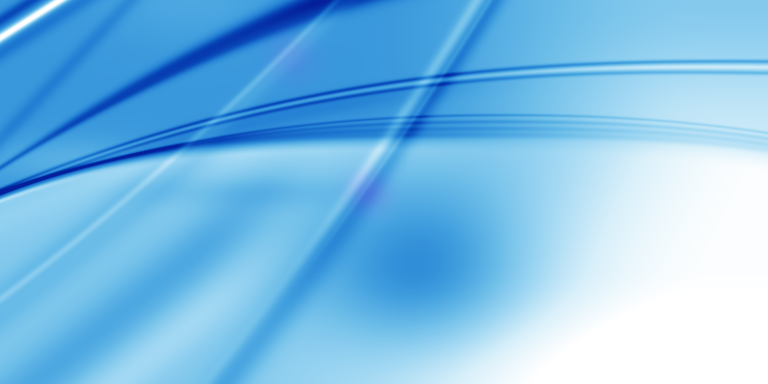
This background is drawn by a Shadertoy shader. Its source:

```glsl
const vec3 VIOLET = vec3(0.10, -0.07, 0.02);

// Soft stripe: 1 at distance 0, fading over the given width
float band(float dist, float width) {
    float q = dist / width;
    return exp(-q * q);
}

// Soft elliptical spot
float glow(vec2 p, vec2 center, vec2 radius) {
    vec2 q = (p - center) / radius;
    return exp(-dot(q, q));
}

// Height of an arch that flattens out at its peak
float arch(float x, vec2 peak, float drop, float power) {
    return peak.y - drop * pow(abs(1.0 - x / peak.x), power);
}

// Palette from navy (0) to white (7)
vec3 ramp(float tone) {
    vec3 stops[8] = vec3[8](
        vec3(0.01, 0.12, 0.60), vec3(0.03, 0.28, 0.72),
        vec3(0.12, 0.48, 0.82), vec3(0.25, 0.62, 0.87),
        vec3(0.42, 0.74, 0.91), vec3(0.62, 0.84, 0.95),
        vec3(0.85, 0.94, 0.98), vec3(1.0));
    vec3 color = stops[0];
    for (int i = 1; i < 8; i++)
        color = mix(color, stops[i], clamp(tone - float(i - 1), 0.0, 1.0));
    return color;
}

float upperTone(vec2 p) {
    float right = smoothstep(1.1, 1.9, p.x);
    float tone = mix(2.8, 4.5, smoothstep(0.9, 1.8, p.x));
    tone += 1.2 * right * smoothstep(1.0, 0.65, p.y);
    tone += 0.5 * glow(p, vec2(0.5, 1.0), vec2(0.25, 0.12));
    return tone + 0.8 * glow(p, vec2(0.2, 0.58), vec2(0.25, 0.06));
}

float lowerTone(vec2 p, float edge) {
    float tone = mix(4.4, 6.9, smoothstep(1.1, 1.9, p.x + 0.5 * (0.4 - p.y)));
    tone += smoothstep(0.3, 0.0, p.y) * smoothstep(0.5, 1.1, p.x);
    tone -= 1.9 * glow(p, vec2(1.09, 0.31), vec2(0.25, 0.2));
    tone -= 0.5 * glow(p, vec2(0.65, 0.50), vec2(0.3, 0.04));
    // Pale rim under the edge
    tone += 1.1 * exp(-max(edge - p.y, 0.0) / 0.06) * smoothstep(1.7, 0.5, p.x);
    // Broad slanted folds
    float slant = p.y - 0.8 * p.x;
    float left = smoothstep(0.85, 0.5, p.x);
    tone -= 1.1 * left * band(slant + 0.07, 0.09);
    tone += 0.7 * left * band(slant + 0.24, 0.08);
    return tone - 0.9 * left * band(slant - 0.20, 0.06);
}

// Fine lines that follow the arches
float archLines(vec2 p, float top, float middle, float edge) {
    float fade = mix(1.0, 0.6, smoothstep(1.0, 2.0, p.x));
    float spread = 0.010 + 0.010 * p.x;
    float tone = 0.0;
    for (int i = 0; i < 2; i++) {
        float offset = float(i) * spread;
        tone -= (1.7 - 0.4 * float(i)) * band(p.y - top + offset, 0.0055);
    }
    tone += 0.7 * band(p.y - top + 0.5 * spread, 0.005);
    tone -= 0.6 * band(p.y - top + 0.035, 0.03) * smoothstep(1.5, 0.8, p.x);
    for (int i = 0; i < 4; i++) {
        float k = float(i) / 3.0;
        float y = mix(middle, edge + 0.018, k);
        tone -= fade * mix(1.1, 0.7, k) * band(p.y - y, 0.004 + 0.005 * k);
    }
    return tone;
}

// Dark wing, corner ray and slanted beams
float rays(vec2 p) {
    float wing = p.y - (0.5625 + 0.66 * p.x - 0.165 * p.x * p.x);
    float tone = -(1.0 + 2.3 * p.x) * band(wing, 0.008 + 0.035 * p.x);
    tone -= 0.7 * band(wing + 0.045 * p.x, 0.006 + 0.015 * p.x);

    float corner = p.y - 0.901 - 0.63 * p.x;
    tone += 4.6 * band(corner, 0.013);
    tone -= 1.8 * band(corner - 0.045, 0.02) + 0.9 * band(corner + 0.04, 0.025);
    tone -= 0.7 * band(p.y - 0.635 - 1.07 * p.x, 0.03);

    float thin = p.y - (0.22 + 0.74 * p.x + 0.17 * p.x * p.x);
    tone += 0.8 * band(thin, 0.012) + 0.4 * band(thin + 0.025, 0.03);

    float beam = p.x - (0.55 + 0.79 * p.y - 0.085 * p.y * p.y);
    float high = smoothstep(0.2, 0.7, p.y);
    tone += (0.3 + 0.8 * high) * band(beam + 0.012, 0.018);
    tone += 0.6 * high * band(beam - 0.022, 0.007);
    return tone - 1.25 * band(beam - 0.035, mix(0.055, 0.028, high));
}

void mainImage(out vec4 fragColor, in vec2 fragCoord) {
    vec2 p = fragCoord / iResolution.xy * vec2(2.0, 1.0);
    float top = arch(p.x, vec2(1.9, 0.84), 0.335, 2.35);
    float middle = arch(p.x, vec2(1.32, 0.70), 0.20, 2.2);
    float edge = arch(p.x, vec2(1.22, 0.63), 0.151, 3.0);

    // Join the two fields along the lowest arch
    float softness = mix(0.006, 0.045, p.x * 0.5);
    float above = smoothstep(-softness, softness, p.y - edge);
    float tone = mix(lowerTone(p, edge), upperTone(p), above);
    tone += archLines(p, top, middle, edge) + rays(p);
    tone += 1.2 * band(p.y - edge, 0.006) * smoothstep(0.5, 0.0, p.x);

    // Faint violet glints
    float glint = glow(p, vec2(0.96, 0.50), vec2(0.05))
                + 0.6 * glow(p, vec2(0.76, 0.85), vec2(0.06));
    fragColor = vec4(clamp(ramp(tone) + VIOLET * glint, 0.0, 1.0), 1.0);
}
```
